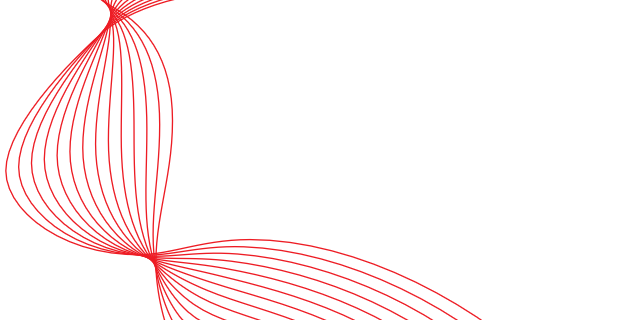
Reproduce this background procedurally as a Shadertoy shader.

```glsl
// Fourteen thin red lines twisting as a ribbon down the left of a white canvas.

const int LINES = 14;
const int SEGMENTS = 5;
const int STEPS = 14;

// Bezier chains of the two outer lines, on a 768 x 384 grid with y downward.
const vec2 FIRST[16] = vec2[16](
    vec2(300, -10), vec2(210, -13), vec2(145, 19), vec2(122, 40),
    vec2(75, 82), vec2(7, 155), vec2(7, 205),
    vec2(7, 255), vec2(80, 308.5), vec2(172, 305.5),
    vec2(209, 304), vec2(245, 287.5), vec2(300, 287.5),
    vec2(410, 287.5), vec2(540, 345), vec2(640, 432));
const vec2 LAST[16] = vec2[16](
    vec2(60, -40), vec2(90, -22), vec2(121, 0), vec2(141, 12),
    vec2(183, 37), vec2(207, 80), vec2(207, 145),
    vec2(207, 210), vec2(187, 258), vec2(187, 316),
    vec2(187, 339), vec2(193, 376), vec2(203, 400),
    vec2(223, 448), vec2(290, 425), vec2(340, 480));

float segmentDistance(vec2 p, vec2 a, vec2 b) {
    vec2 pa = p - a, ba = b - a;
    return length(pa - ba * clamp(dot(pa, ba) / dot(ba, ba), 0.0, 1.0));
}

vec2 bezier(vec2 a, vec2 b, vec2 c, vec2 d, float t) {
    float s = 1.0 - t;
    return s * s * s * a + 3.0 * s * t * (s * b + t * c) + t * t * t * d;
}

float bezierDistance(vec2 p, vec2 a, vec2 b, vec2 c, vec2 d, float reach) {
    // Skip curves whose control box is out of reach.
    vec2 low = min(min(a, b), min(c, d)) - reach;
    vec2 high = max(max(a, b), max(c, d)) + reach;
    if (any(lessThan(p, low)) || any(greaterThan(p, high))) return 1e4;

    float nearest = 1e4;
    vec2 previous = a;
    for (int i = 1; i <= STEPS; i++) {
        vec2 next = bezier(a, b, c, d, float(i) / float(STEPS));
        nearest = min(nearest, segmentDistance(p, previous, next));
        previous = next;
    }
    return nearest;
}

void mainImage(out vec4 fragColor, in vec2 fragCoord) {
    float pixel = 384.0 / iResolution.y;
    vec2 p = vec2(fragCoord.x, iResolution.y - fragCoord.y) * pixel;
    float halfWidth = 0.8;
    float paper = 1.0;

    // Blend the outer chains to get each line of the ribbon.
    for (int i = 0; i < LINES; i++) {
        float blend = float(i) / float(LINES - 1);
        float dist = 1e4;
        for (int s = 0; s < SEGMENTS; s++) {
            int k = 3 * s;
            dist = min(dist, bezierDistance(p,
                mix(FIRST[k], LAST[k], blend),
                mix(FIRST[k + 1], LAST[k + 1], blend),
                mix(FIRST[k + 2], LAST[k + 2], blend),
                mix(FIRST[k + 3], LAST[k + 3], blend),
                halfWidth + pixel));
        }
        paper *= 1.0 - clamp((halfWidth - dist) / pixel + 0.5, 0.0, 1.0);
    }

    vec3 red = vec3(0.93, 0.11, 0.14);
    fragColor = vec4(mix(red, vec3(1.0), paper), 1.0);
}
```
